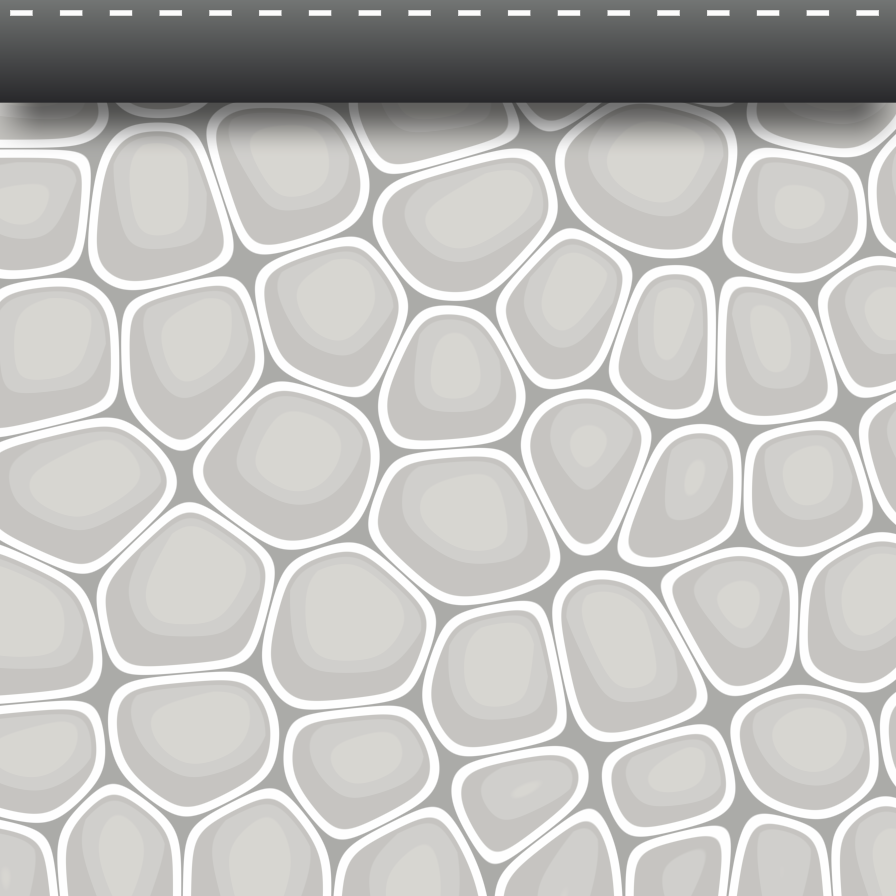
Reproduce this texture procedurally as a WebGL 2 fragment shader.

```glsl
#version 300 es
precision highp float;
// Rounded pale paving stones with white rims below a dark stitched band.

uniform vec2 u_resolution;
out vec4 fragColor;

const int COURSES = 7;
const int FIRST_STONE = -1;
const int LAST_STONE = 7;

// Per course: height, first stone, spacing
const vec3 COURSE[COURSES] = vec3[COURSES](
    vec3(0.941, 0.026, 0.150), vec3(0.781, -0.007, 0.178),
    vec3(0.612, 0.059, 0.138), vec3(0.465, 0.098, 0.171),
    vec3(0.277, 0.039, 0.159), vec3(0.130, 0.039, 0.174),
    vec3(0.034, 0.020, 0.143));
// Sideways wave along a course: amplitude, frequency, centre
const vec3 SWAY[COURSES] = vec3[COURSES](
    vec3(0.0, 1.0, 0.0), vec3(0.033, 1.46, 0.0), vec3(0.039, 0.7, 2.5),
    vec3(0.081, 0.85, 2.0), vec3(0.042, 0.8, 2.8), vec3(0.023, 0.8, 2.7),
    vec3(0.039, 1.0, 4.2));
// Vertical wave along a course: amplitude, frequency, centre
const vec3 BOB[COURSES] = vec3[COURSES](
    vec3(-0.052, 2.1, 3.0), vec3(-0.035, 2.6, 3.0), vec3(-0.036, 2.5, 3.0),
    vec3(-0.040, 2.5, 2.0), vec3(-0.055, 1.4, 3.2), vec3(-0.036, 1.3, 3.4),
    vec3(-0.008, 2.0, 3.0));

const vec3 MORTAR = vec3(0.67, 0.67, 0.66);
const vec3 RIM = vec3(0.995);
const vec3 STONE_SHADE = vec3(0.775, 0.77, 0.755);
const vec3 STONE_BODY = vec3(0.815, 0.81, 0.80);
const vec3 STONE_LIGHT = vec3(0.845, 0.84, 0.82);
const vec3 BAND_LOW = vec3(0.155, 0.155, 0.165);
const vec3 BAND_HIGH = vec3(0.45, 0.46, 0.455);
const float BAND_EDGE = 0.8854;

float wave(vec3 shape, float i) {
    return shape.x * cos(shape.y * (i - shape.z));
}

vec2 stoneCentre(int row, int index) {
    float i = float(index);
    vec3 c = COURSE[row];
    return vec2(c.y + c.z * i + wave(SWAY[row], i), c.x + wave(BOB[row], i));
}

vec2 nearestCentre(vec2 p) {
    vec2 best = vec2(9.0);
    for (int r = 0; r < COURSES; r++)
        for (int i = FIRST_STONE; i <= LAST_STONE; i++) {
            vec2 c = stoneCentre(r, i);
            if (distance(p, c) < distance(p, best)) best = c;
        }
    return best;
}

// Smooth minimum of the distances to all borders of one stone
float borderDistance(vec2 p, vec2 centre, float rounding) {
    float sum = 0.0;
    for (int r = 0; r < COURSES; r++)
        for (int i = FIRST_STONE; i <= LAST_STONE; i++) {
            vec2 away = centre - stoneCentre(r, i);
            float gap = length(away);
            if (gap < 0.0001) continue;
            float d = dot(p - centre + 0.5 * away, away / gap);
            sum += exp(-d / rounding);
        }
    return -rounding * log(max(sum, 1e-30));
}

float cover(float d, float aa) {
    return smoothstep(-aa, aa, d);
}

vec3 paving(vec2 p, float aa) {
    vec2 centre = nearestCentre(p);
    float d = borderDistance(p, centre, 0.012);
    float lift = dot(p - centre, vec2(0.10, 0.32));
    vec3 color = mix(MORTAR, RIM, cover(d - 0.0008, aa));
    color = mix(color, STONE_SHADE, cover(d - 0.0100, aa));
    color = mix(color, STONE_BODY, cover(min(d - 0.015, d + lift - 0.027), aa));
    return mix(color, STONE_LIGHT, cover(min(d - 0.022, d + lift - 0.044), aa));
}

// Row of dashes along the top of the band
float stitches(vec2 p, float aa) {
    float period = 1.0 / 18.0;
    float x = abs(fract(p.x / period) - 0.43) * period;
    vec2 q = vec2(x, abs(p.y - 0.9855)) - vec2(0.0125, 0.0031);
    return cover(-max(q.x, q.y), aa);
}

void main() {
    vec2 p = gl_FragCoord.xy / u_resolution;
    float aa = 0.75 / min(u_resolution.x, u_resolution.y);
    vec3 color = paving(p, aa);

    // Soft shadow below the band, weaker near the sides
    float below = max(BAND_EDGE - p.y, 0.0);
    float sides = smoothstep(-0.02, 0.05, min(p.x, 1.0 - p.x));
    color *= 1.0 - 0.55 * sides * pow(1.0 - smoothstep(0.0, 0.065, below), 1.3);

    float height = clamp((p.y - BAND_EDGE) / (1.0 - BAND_EDGE), 0.0, 1.0);
    vec3 band = mix(BAND_LOW, BAND_HIGH, height);
    band = mix(band, vec3(0.99), stitches(p, aa));
    color = mix(color, band, cover(p.y - BAND_EDGE, aa));
    fragColor = vec4(color, 1.0);
}
```
